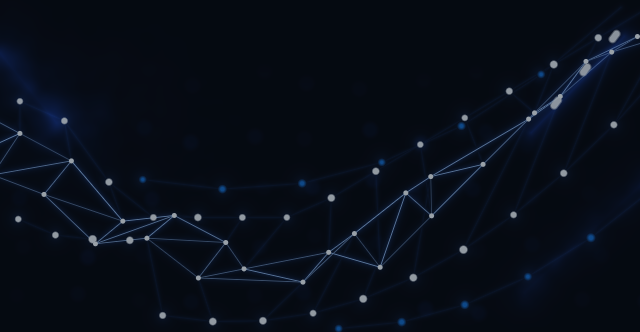
Write a Shadertoy shader that draws this background.

```glsl
// A dark field crossed by a glowing network: a triangle strip follows a valley curve,
// rails of white and blue dots run beside it, and soft haze and bokeh lie behind.
// All lengths are in canvas heights; every node comes from a curve formula.

const vec3 NIGHT = vec3(0.021, 0.038, 0.066);
const vec3 HAZE_BLUE = vec3(0.045, 0.13, 0.38);
const vec3 LINK_BLUE = vec3(0.10, 0.24, 0.52);
const vec3 LINE_PALE = vec3(0.46, 0.58, 0.72);
const vec3 DOT_WHITE = vec3(0.60, 0.63, 0.66);
const vec3 DOT_BLUE = vec3(0.06, 0.33, 0.62);

const float STRIP_START = 0.06;   // first strip node and spacing
const float STRIP_STEP = 0.0775;
const float LINE_HALF = 0.0012;
const float STRIP_DOT = 0.0075;
const float RAIL_DOT = 0.0112;
const float BOKEH_CELL = 0.17;

// Rails of dots: first x, spacing, count
const vec3 RAILS[5] = vec3[5](
    vec3(0.060, 0.134, 14.0),     // upper white
    vec3(0.490, 0.151, 10.0),     // lower white
    vec3(0.055, 0.112, 4.0),      // left white
    vec3(0.430, 0.240, 6.0),      // upper blue
    vec3(1.020, 0.190, 5.0));     // lower blue

float hash(vec2 p) {
    return fract(sin(dot(p, vec2(127.1, 311.7))) * 43758.5);
}

float gradientDot(vec2 cell, vec2 offset) {
    float angle = 6.2832 * hash(cell);
    return dot(vec2(cos(angle), sin(angle)), offset);
}

float gradientNoise(vec2 p) {
    vec2 i = floor(p), f = fract(p), u = f * f * (3.0 - 2.0 * f), e = vec2(1, 0);
    return mix(mix(gradientDot(i, f), gradientDot(i + e, f - e), u.x),
               mix(gradientDot(i + e.yx, f - e.yx), gradientDot(i + 1.0, f - 1.0), u.x), u.y);
}

float bump(float x, float center, float width) {
    float t = (x - center) / width;
    return exp(-t * t);
}

float segment(vec2 p, vec2 a, vec2 b) {
    vec2 ab = b - a;
    return length(p - a - ab * clamp(dot(p - a, ab) / dot(ab, ab), 0.0, 1.0));
}

// Coverage of a shape with signed distance d, about one pixel soft
float cover(float d, float pixel) {
    return clamp(0.5 - d / pixel, 0.0, 1.0);
}

// Even nodes form one edge of the strip, odd nodes the other
vec2 stripNode(int k) {
    float x = STRIP_START + STRIP_STEP * float(k), y;
    if ((k & 1) == 0) {
        y = max(max(0.19, 0.63 - 0.53 * x), x - 0.95);
        y += 0.05 * bump(x, 0.99, 0.06) - 0.10 * bump(x, 0.37, 0.07);
        x -= 0.10 * bump(x, 0.835, 0.05);
    } else {
        x += -0.16 * (1.0 - smoothstep(0.76, 0.90, x))
             - 0.08 * bump(x, 1.3775, 0.06) + 0.06 * bump(x, 1.53, 0.05);
        float fall = 0.45 - 0.47 * x - 0.05 * sin(15.0 * (x - 0.17));
        float rise = 0.138 + 0.77 * (x - 0.9) + 0.035 * sin(6.0 * (x - 0.9));
        y = x < 0.75 ? fall : rise;
    }
    return vec2(x, min(y, 0.89));
}

vec2 railNode(int rail, int j) {
    float x = RAILS[rail].x + RAILS[rail].y * float(j), y;
    if (rail == 0) y = 0.345 + 0.35 * (1.0 - smoothstep(0.1, 0.46, x)) + 0.6 * max(0.0, x - 0.9);
    else if (rail == 1) y = 0.03 + 0.45 * (x - 0.7) * (x - 0.7);
    else if (rail == 2) y = 0.275 + 0.065 * exp(-12.0 * (x - 0.055));
    else if (rail == 3) y = 0.43 + 0.4 * (x - 0.7) * (x - 0.7);
    else y = 0.01 + 0.45 * (x - 1.0) * (x - 1.0);
    return vec2(x, y);
}

void mainImage(out vec4 fragColor, in vec2 fragCoord) {
    vec2 p = fragCoord / iResolution.y;
    float pixel = 1.0 / iResolution.y;
    float haze = 0.0, links = 0.0, lines = 0.0, white = 0.0, blue = 0.0;

    // Haze at the left, along the right ribbon and in the lower right corner
    float cloud = 0.75 + 0.7 * gradientNoise(p * 9.0) + 0.4 * gradientNoise(p * 21.0);
    haze += 0.45 * cloud * exp(-segment(p, vec2(0.0, 0.84), vec2(0.17, 0.63)) / 0.045);
    haze += 0.15 * cloud * exp(-length((p - vec2(0.25, 0.66)) * vec2(0.7, 1.0)) / 0.10);
    haze += 0.50 * exp(-segment(p, vec2(1.60, 0.60), vec2(1.88, 0.89)) / 0.020);
    haze += 0.24 * cloud * exp(-segment(p, vec2(1.58, 0.12), vec2(1.95, 0.46)) / 0.035);

    // Faint bokeh, one disc per cell
    vec2 cell = floor(p / BOKEH_CELL);
    vec2 center = (cell + 0.3 + 0.4 * vec2(hash(cell), hash(cell + 7.0))) * BOKEH_CELL;
    float bokeh = 1.0 - smoothstep(0.012, 0.032, length(p - center));
    haze += 0.10 * bokeh * hash(cell + 3.0) * (1.0 - smoothstep(0.65, 0.85, p.y));

    // Triangle strip: each node joins the next two
    for (int k = -2; k < 26; k++) {
        vec2 a = stripNode(k);
        for (int n = 1; n <= 2; n++) {
            float d = segment(p, a, stripNode(k + n));
            float strength = mix(0.35, 0.85, hash(vec2(k, n)));
            lines = max(lines, strength * cover(d - LINE_HALF, pixel));
            links = max(links, 0.38 * strength * exp(-d / 0.008));
        }
        white = max(white, cover(length(p - a) - STRIP_DOT, pixel));
    }

    // Rails: dots, dim links along each rail and across to the strip
    for (int r = 0; r < 5; r++) {
        int count = int(RAILS[r].z);
        for (int j = 0; j < count; j++) {
            vec2 a = railNode(r, j);
            float radius = RAIL_DOT * mix(0.8, 1.08, hash(vec2(j, r)));
            float d = length(p - a);
            if (r < 3) white = max(white, 0.95 * cover(d - radius, 1.5 * pixel));
            else blue = max(blue, 0.8 * cover(d - 0.85 * radius, 3.0 * pixel));
            links = max(links, 0.25 * exp(-d / 0.016));
            float link = segment(p, a, railNode(r, j + 1));
            if (r < 2) {
                int k = 2 * int(round((a.x - STRIP_START) / (2.0 * STRIP_STEP))) + r;
                link = min(link, segment(p, a, stripNode(k)));
            }
            links = max(links, 0.15 * exp(-link / 0.005));
        }
    }

    // Stretched bright beads on the right ribbon
    for (int i = 0; i < 3; i++) {
        vec2 a = vec2(1.675, 0.69) + vec2(0.088, 0.10) * float(i);
        float d = segment(p, a - vec2(0.006, 0.008), a + vec2(0.006, 0.008));
        white = max(white, 0.9 * cover(d - 0.011, 2.0 * pixel));
    }

    vec3 color = NIGHT + HAZE_BLUE * haze + LINK_BLUE * links;
    color = mix(color, LINE_PALE, lines);
    color = mix(color, DOT_BLUE, blue);
    color = mix(color, DOT_WHITE, white);
    fragColor = vec4(color, 1.0);
}
```
